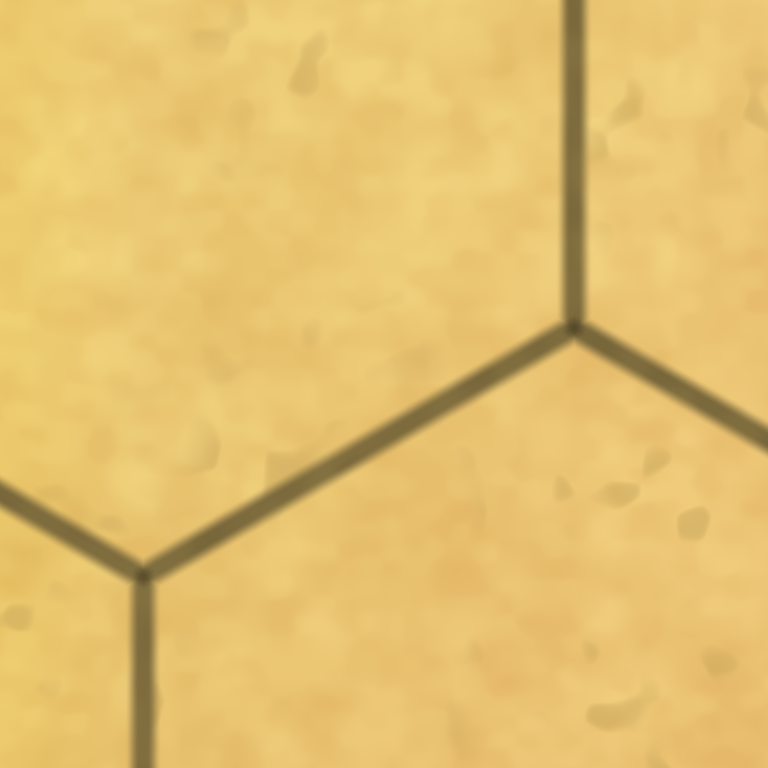
A Shadertoy shader for this pattern:

```glsl
#define HEX_WIDTH 1.122
#define HEX_CENTRE vec2(0.1865, 0.897)
#define LINE_HALF 0.0145
#define LINE_SOFT 0.0095
#define LINE_COLOR vec3(0.49, 0.42, 0.24)
#define LIGHT_COLOR vec3(0.945, 0.83, 0.495)
#define DARK_COLOR vec3(0.895, 0.735, 0.405)
#define STAIN_COLOR vec3(0.74, 0.61, 0.33)
#define STAIN_AMOUNT 0.4

vec3 hash3(vec2 p) {
    vec3 q = vec3(dot(p, vec2(127.1, 311.7)),
                  dot(p, vec2(269.5, 183.3)),
                  dot(p, vec2(419.2, 371.9)));
    return fract(sin(q) * 43758.5);
}

// Soft cellular noise: random values blended around jittered points
float cellNoise(vec2 p) {
    vec2 cell = floor(p), f = fract(p);
    float total = 0.0, weights = 0.0;
    for (int y = -1; y <= 1; y++)
    for (int x = -1; x <= 1; x++) {
        vec2 offset = vec2(x, y);
        vec3 h = hash3(cell + offset);
        vec2 d = offset + 0.2 + 0.6 * h.xy - f;
        float w = exp(-4.5 * dot(d, d));
        total += w * h.z;
        weights += w;
    }
    return total / weights;
}

// Offset from the nearest centre of a pointy-topped hexagon grid
vec2 hexLocal(vec2 p) {
    vec2 period = HEX_WIDTH * vec2(1.0, sqrt(3.0));
    vec2 a = mod(p + 0.5 * period, period) - 0.5 * period;
    vec2 b = mod(p, period) - 0.5 * period;
    return dot(a, a) < dot(b, b) ? a : b;
}

// x: distance to the nearest edge, y: distance to the second nearest
vec2 hexEdges(vec2 p) {
    float h = 0.5 * sqrt(3.0);
    float a = abs(p.x);
    float b = abs(dot(p, vec2(0.5, h)));
    float c = abs(dot(p, vec2(0.5, -h)));
    float nearest = max(a, max(b, c));
    float second = max(min(a, b), min(max(a, b), c));
    return 0.5 * HEX_WIDTH - vec2(nearest, second);
}

// Mottled golden surface
vec3 surface(vec2 p) {
    float broad = cellNoise(p * 7.0 + 3.7);
    float blotch = cellNoise(p * 17.0 + 11.3);
    float grain = cellNoise(p * vec2(34.0, 40.0) + 27.1);
    float tone = 0.52 + 0.45 * (broad - 0.5) + 0.5 * (blotch - 0.5)
               + 0.4 * (grain - 0.5) + 0.22 * (p.y - 0.5);
    vec3 color = mix(DARK_COLOR, LIGHT_COLOR, clamp(tone, 0.0, 1.0));

    // Warmer lower right, more saturated left side
    color.g -= 0.018 * smoothstep(0.5, 1.4, p.x + 0.6 * (1.0 - p.y));
    color.b -= 0.03 * (1.0 - smoothstep(0.0, 0.2, p.x));

    // Sparse small stains
    float stain = smoothstep(0.72, 0.95, cellNoise(p * 24.0 + 51.9))
                * smoothstep(0.45, 0.8, cellNoise(p * 6.0 + 71.3));
    return mix(color, STAIN_COLOR, STAIN_AMOUNT * stain);
}

void mainImage(out vec4 fragColor, in vec2 fragCoord) {
    vec2 uv = fragCoord / iResolution.y;
    float soft = max(LINE_SOFT, 1.0 / iResolution.y);
    vec2 edges = hexEdges(hexLocal(uv - HEX_CENTRE));

    // Soft joints, slightly darker where three meet
    float line = 1.0 - smoothstep(LINE_HALF - soft, LINE_HALF + soft, edges.x);
    float joint = 1.0 - smoothstep(0.0, 1.2 * LINE_HALF, edges.y);
    float wear = 0.94 + 0.12 * cellNoise(uv * 20.0 + 91.0);
    vec3 lineColor = LINE_COLOR * wear * (1.0 - 0.3 * joint);

    fragColor = vec4(mix(surface(uv), lineColor, line), 1.0);
}
```
